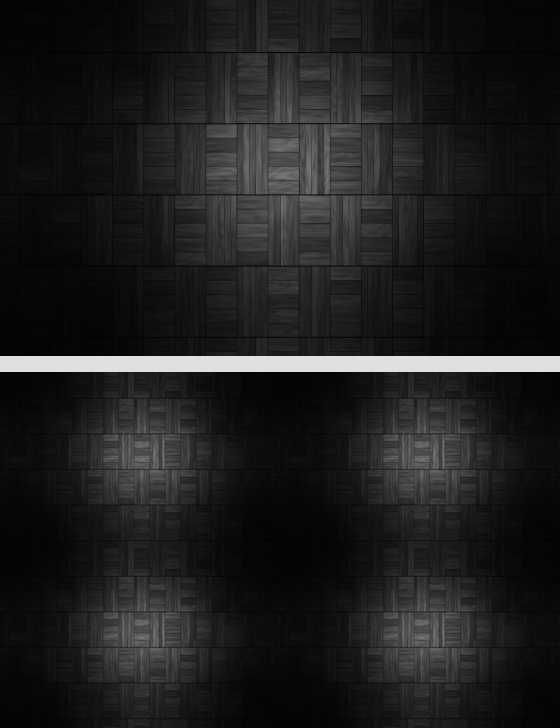
Top, the tile; bottom, the same tile 2 across and 2 down.
A WebGL 2 fragment shader for this texture:

```glsl
#version 300 es
precision highp float;

uniform vec2 u_resolution;
out vec4 outColor;

// Layout: whole repeats, so the floor wraps on all sides
const float COLUMNS = 18.0;
const float ROWS = 5.0;
const float SLATS = 5.0;
const vec2 GRID_ORIGIN = vec2(0.4787, 1.0525);

// Joints, in canvas heights
const float ROW_JOINT = 0.0030;
const float CELL_JOINT = 0.0022;
const float SLAT_JOINT = 0.0021;
const float ROW_DARK = 0.75;
const float CELL_DARK = 0.50;
const float FLAT_SLAT_DARK = 0.55;
const float UPRIGHT_SLAT_DARK = 0.32;

// Wood
const float SLAT_VARIATION = 0.42;
const float CELL_VARIATION = 0.10;
const float FINE_GRAIN = 0.26;
const float BROAD_GRAIN = 0.22;
const float FIGURE = 0.09;
const vec2 FINE_SCALE = vec2(14.0, 120.0);
const vec2 BROAD_SCALE = vec2(6.0, 45.0);
const vec2 FIGURE_SCALE = vec2(9.0, 32.0);

// Light
const vec3 WOOD_COLOR = vec3(1.0, 1.0, 1.0);
const vec2 LIGHT_CENTER = vec2(0.522, 0.52);
const vec2 LIGHT_FALLOFF = vec2(2.05, 1.0);
const float LIGHT_PEAK = 0.355;

const float PI = 3.14159;

float hash(vec2 p) {
    vec3 q = fract(p.xyx * 0.1031);
    q += dot(q, q.yzx + 33.33);
    return fract((q.x + q.y) * q.z);
}

float cornerSlope(vec2 corner, vec2 offset) {
    float angle = 2.0 * PI * hash(corner);
    return dot(vec2(cos(angle), sin(angle)), offset);
}

float gradientNoise(vec2 p) {
    vec2 i = floor(p);
    vec2 f = p - i;
    vec2 s = f * f * f * (f * (f * 6.0 - 15.0) + 10.0);
    vec2 e = vec2(1.0, 0.0);
    float low = mix(cornerSlope(i, f), cornerSlope(i + e.xy, f - e.xy), s.x);
    float high = mix(cornerSlope(i + e.yx, f - e.yx), cornerSlope(i + e.xx, f - e.xx), s.x);
    return mix(low, high, s.y);
}

// Coverage of a line by distance; thin lines fade instead of breaking up
float joint(float d, float width) {
    float pixel = 1.0 / u_resolution.y;
    return clamp((0.5 * (width + pixel) - d) / pixel, 0.0, 1.0) * min(1.0, width / pixel);
}

float edgeDistance(float f) {
    return min(f, 1.0 - f);
}

// Streaks and curved figure along one slat; p.x runs with the grain
float woodGrain(vec2 p, float seed) {
    vec2 shift = floor(seed * vec2(311.0, 173.0));
    float fine = gradientNoise(p * FINE_SCALE + shift);
    float broad = gradientNoise(p * BROAD_SCALE + shift + 41.0);
    float bend = gradientNoise(p * FIGURE_SCALE + shift + 87.0);
    float rings = sin(22.0 * bend + 260.0 * p.y);
    return FINE_GRAIN * fine + BROAD_GRAIN * broad + FIGURE * rings * fract(seed * 7.0);
}

void main() {
    vec2 uv = gl_FragCoord.xy / u_resolution;
    float aspect = u_resolution.x / u_resolution.y;

    // Rows count downward; upright and flat cells alternate
    vec2 grid = vec2(uv.x - GRID_ORIGIN.x, GRID_ORIGIN.y - uv.y) * vec2(COLUMNS, ROWS);
    vec2 cell = mod(floor(grid), vec2(COLUMNS, ROWS));
    vec2 local = fract(grid);
    vec2 cellSize = vec2(aspect / COLUMNS, 1.0 / ROWS);
    bool upright = mod(cell.x + cell.y, 2.0) > 0.5;

    // x runs along the slat, y across it
    vec2 along = upright ? local.yx : local;
    vec2 size = upright ? cellSize.yx : cellSize;
    float slat = floor(along.y * SLATS);
    float seed = hash(cell * vec2(7.0, 13.0) + vec2(slat * 19.0 + 3.0, slat * 5.0 + 11.0));

    // Wood tone
    float tone = 1.0 + SLAT_VARIATION * (seed - 0.5);
    tone += CELL_VARIATION * (hash(cell + 57.0) - 0.5);
    tone *= 1.0 + woodGrain(along * size, seed);

    // Joints between slats, cells and rows
    float slatGap = edgeDistance(fract(along.y * SLATS)) * size.y / SLATS;
    float slatDark = upright ? UPRIGHT_SLAT_DARK : FLAT_SLAT_DARK;
    tone *= 1.0 - slatDark * joint(slatGap, SLAT_JOINT);
    tone *= 1.0 - CELL_DARK * joint(edgeDistance(local.x) * cellSize.x, CELL_JOINT);
    tone *= 1.0 - ROW_DARK * joint(edgeDistance(local.y) * cellSize.y, ROW_JOINT);

    // Soft pool of light that wraps at the edges
    vec2 away = sin(PI * (uv - LIGHT_CENTER));
    float light = LIGHT_PEAK * exp(-dot(away * away, LIGHT_FALLOFF));

    outColor = vec4(WOOD_COLOR * light * tone, 1.0);
}
```
